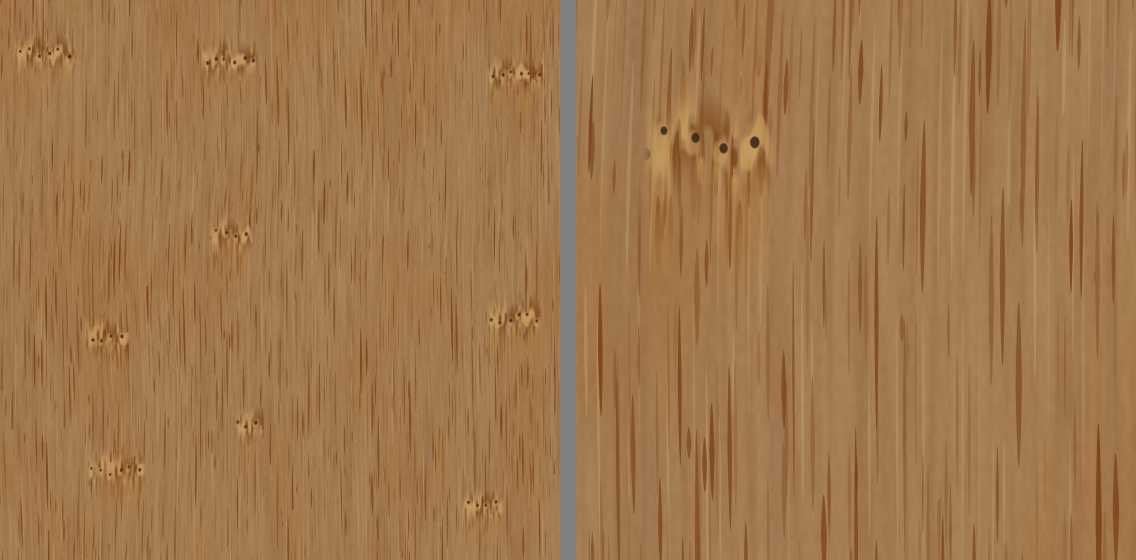
Left, the full canvas; right, a detail of the centre.
Give the GLSL for this texture, as a Shadertoy shader.

```glsl
// Bamboo board: fine upright fibres in tan and brown, with scattered frayed nodes.

const vec3 TAN       = vec3(0.645, 0.490, 0.328);
const vec3 WARM_TAN  = vec3(0.640, 0.466, 0.288);
const vec3 DULL_TAN  = vec3(0.612, 0.452, 0.302);
const vec3 PALE      = vec3(0.730, 0.600, 0.430);
const vec3 BROWN     = vec3(0.555, 0.355, 0.185);
const vec3 RUST      = vec3(0.470, 0.245, 0.085);
const vec3 CREAM     = vec3(0.780, 0.610, 0.370);
const vec3 HONEY     = vec3(0.690, 0.490, 0.250);
const vec3 PORE      = vec3(0.200, 0.130, 0.080);
const float NODE_GRID    = 3.0;    // nodes per side of the canvas
const float PORE_SPACING = 0.0165;
const float PORE_RADIUS  = 0.0030;
const float FIBRE_LEAN   = 0.010;

float hash(vec2 p) {
    vec3 q = fract(p.xyx * 0.1031);
    q += dot(q, q.yzx + 33.33);
    return fract((q.x + q.y) * q.z);
}

float noise(vec2 p) {
    vec2 i = floor(p), f = fract(p);
    f = f * f * (3.0 - 2.0 * f);
    return mix(mix(hash(i), hash(i + vec2(1, 0)), f.x),
               mix(hash(i + vec2(0, 1)), hash(i + vec2(1, 1)), f.x), f.y);
}

// Tapered upright strokes, at most one per column and span; box filtered in x.
float strokes(vec2 p, float columns, float span, float density, float halfWidth, float seed) {
    float x = p.x * columns;
    float column = floor(x);
    float y = p.y / span + 9.0 * hash(vec2(column, seed));
    vec2 cell = vec2(column, floor(y) + 17.0 * seed);
    float reach = mix(0.14, 0.49, hash(cell + 31.7));
    float taper = sqrt(max(0.0, 1.0 - abs(fract(y) - 0.5) / reach));
    float width = halfWidth * mix(0.5, 1.3, hash(cell + 57.3)) * taper;
    float dx = (fract(x) - mix(0.3, 0.7, hash(cell + 5.1))) / columns;
    float pixel = 1.0 / iResolution.y;
    float cover = clamp((min(dx + 0.5 * pixel, width) - max(dx - 0.5 * pixel, -width)) / pixel, 0.0, 1.0);
    return cover * step(hash(cell + 83.9), density) * mix(0.45, 1.0, hash(cell + 101.3));
}

// Ground tone with column bands, then brown, pale and rust fibres.
vec3 fibres(vec2 p) {
    vec2 lean = vec2(p.x + FIBRE_LEAN * noise(p * vec2(5.0, 4.0)), p.y);
    float patches = noise(p * vec2(7.0, 5.0) + 40.0);
    vec3 color = mix(TAN, WARM_TAN, smoothstep(0.35, 0.85, noise(p * vec2(14.0, 6.0) + 9.0)));
    color = mix(color, DULL_TAN, 0.75 * smoothstep(0.4, 0.9, noise(lean * vec2(150.0, 5.0))));
    color += 0.035 * (noise(lean * vec2(290.0, 16.0) + 3.0) - 0.5);
    color += 0.025 * (noise(p * vec2(500.0, 170.0)) - 0.5);
    color = mix(color, PALE, 0.60 * strokes(lean, 125.0, 0.19, 0.55, 0.0010, 1.0));
    color = mix(color, BROWN, 0.70 * strokes(lean, 170.0, 0.11, 0.35 + 0.35 * patches, 0.0011, 2.0));
    color = mix(color, RUST, 0.85 * strokes(lean, 105.0, 0.15, 0.18 + 0.45 * patches, 0.0015, 3.0));
    return mix(color, RUST, 0.75 * strokes(lean, 70.0, 0.06, 0.12 + 0.25 * patches, 0.0012, 4.0));
}

// One frayed node: dark fringe, cream flames, honey stain and a row of pores.
vec3 node(vec3 color, vec2 q, float halfSpan, float seed) {
    float side = 1.0 - smoothstep(halfSpan - 0.006, halfSpan + 0.004, abs(q.x));
    float ragged = q.y + 0.022 * (noise(vec2(q.x * 130.0, seed)) - 0.5);
    float fringe = side * exp(-pow(ragged / (q.y > 0.0 ? 0.040 : 0.050), 2.0));
    float core = side * exp(-pow(ragged / 0.021, 2.0));
    float stain = side * exp(-pow((ragged + 0.040) / 0.030, 2.0));

    color = mix(color, HONEY, 0.45 * stain * noise(vec2(q.x * 70.0, q.y * 15.0 + seed)));
    float flame = noise(vec2(q.x * 200.0 + seed, ragged * 50.0));
    color = mix(color, RUST, 0.65 * fringe * strokes(q + 2.0, 150.0, 0.06, 0.75, 0.0019, seed));
    color = mix(color, CREAM, 0.85 * core * smoothstep(0.50, 0.72, flame));
    color = mix(color, RUST, 0.70 * core * smoothstep(0.42, 0.22, flame));

    float slot = floor(q.x / PORE_SPACING);
    vec2 jitter = vec2(hash(vec2(slot, seed)), hash(vec2(slot, seed + 7.0))) - 0.5;
    vec2 pore = vec2((fract(q.x / PORE_SPACING) - 0.5) * PORE_SPACING, q.y) - jitter * vec2(0.007, 0.018);
    float pixel = 1.0 / iResolution.y;
    float halo = length((pore + vec2(0.002, 0.003)) * vec2(1.0, 0.6));
    float dotDistance = length(pore * vec2(1.0, 0.8)) - PORE_RADIUS * mix(0.6, 1.0, jitter.x + 0.5);
    color = mix(color, CREAM, 0.6 * side * smoothstep(0.006, 0.003, halo));
    return mix(color, PORE, 0.85 * side * smoothstep(pixel, -pixel, dotDistance));
}

void mainImage(out vec4 fragColor, in vec2 fragCoord) {
    vec2 p = fragCoord / iResolution.y;
    vec3 color = fibres(p);

    // Nodes sit on a loosely jittered grid.
    for (float i = 0.0; i < NODE_GRID * NODE_GRID; i++) {
        vec2 cell = vec2(mod(i, NODE_GRID), floor(i / NODE_GRID));
        vec2 jitter = vec2(hash(cell + 12.4), hash(cell + 71.8)) - 0.5;
        vec2 center = (cell + 0.5 + 0.62 * jitter) / NODE_GRID;
        float halfSpan = mix(0.024, 0.060, pow(hash(cell + 27.6), 1.5));
        color = node(color, p - center, halfSpan, i + 11.0);
    }
    fragColor = vec4(color, 1.0);
}
```
